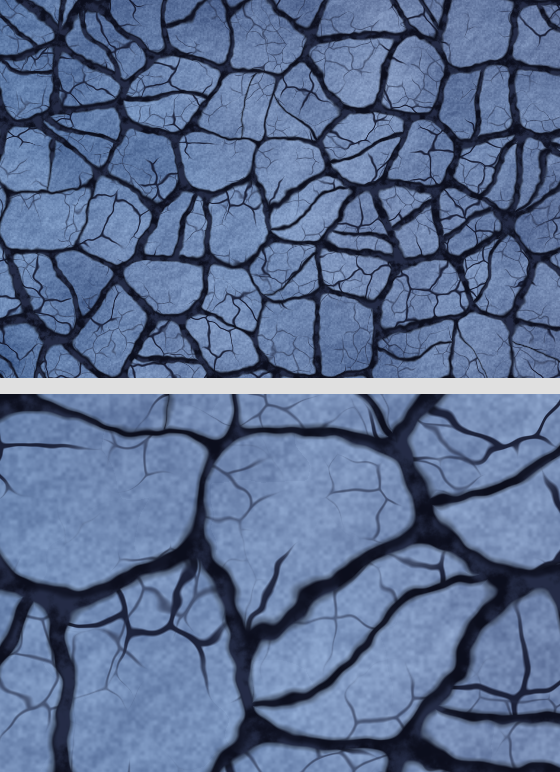
Top: the whole. Bottom: its middle third, enlarged.
This texture is drawn by a Shadertoy shader. Its source:

```glsl
const float PLATE_SCALE = 5.9;
const vec3 PIT = vec3(0.045, 0.055, 0.11);
const vec3 FLOOR_MUD = vec3(0.14, 0.17, 0.27);
const vec3 CLAY_DARK = vec3(0.30, 0.39, 0.56);
const vec3 CLAY_LIGHT = vec3(0.50, 0.60, 0.76);

float hash(vec2 p) {
    vec3 q = fract(p.xyx * 0.1031);
    q += dot(q, q.yzx + 33.33);
    return fract((q.x + q.y) * q.z);
}

vec2 hash2(vec2 p) {
    return vec2(hash(p), hash(p + vec2(47.0, 19.0)));
}

float noise(vec2 p) {
    vec2 i = floor(p), f = fract(p);
    f = f * f * (3.0 - 2.0 * f);
    return mix(mix(hash(i), hash(i + vec2(1, 0)), f.x),
               mix(hash(i + vec2(0, 1)), hash(i + vec2(1, 1)), f.x), f.y);
}

float fbm(vec2 p) {
    float sum = 0.0, gain = 0.5;
    for (int i = 0; i < 5; i++) {
        sum += gain * noise(p);
        p = mat2(1.6, 1.2, -1.2, 1.6) * p + 7.3;
        gain *= 0.5;
    }
    return sum;
}

// x: rounded distance to the cell border, y: cell id, zw: offset to the seed
vec4 voronoi(vec2 p, float jitter, float sharpness) {
    vec2 base = floor(p), nearCell = base, toSeed = vec2(8.0);
    for (int y = -1; y <= 1; y++)
    for (int x = -1; x <= 1; x++) {
        vec2 cell = base + vec2(x, y);
        vec2 r = cell + 0.5 + jitter * (hash2(cell) - 0.5) - p;
        if (dot(r, r) < dot(toSeed, toSeed)) { toSeed = r; nearCell = cell; }
    }
    float sum = 0.0;
    for (int y = -2; y <= 2; y++)
    for (int x = -2; x <= 2; x++) {
        if (x == 0 && y == 0) continue;
        vec2 cell = nearCell + vec2(x, y);
        vec2 r = cell + 0.5 + jitter * (hash2(cell) - 0.5) - p;
        sum += exp(-sharpness * dot(0.5 * (toSeed + r), normalize(r - toSeed)));
    }
    return vec4(-log(max(sum, 1e-30)) / sharpness, hash(nearCell + 5.0), toSeed);
}

vec2 wobble(vec2 p, float scale, float amount) {
    return amount * (vec2(noise(p * scale), noise(p * scale + 31.7)) - 0.5);
}

// x: distance inside the plate, negative in the gap, y: plate id
vec2 plates(vec2 p) {
    vec4 cell = voronoi(p * PLATE_SCALE, 0.88, 24.0);
    float angle = 6.2832 * fract(cell.y * 13.7);
    vec2 dir = vec2(cos(angle), sin(angle));
    float split = dot(cell.zw, dir) + 0.1 * sin(4.0 * dot(cell.zw, vec2(-dir.y, dir.x)));
    float edge = cell.x, id = cell.y;
    if (fract(cell.y * 7.31) < 0.45) {
        edge = min(edge, abs(split) + 0.012);
        id = fract(id + 0.37 * step(0.0, split));
    }
    float halfGap = mix(0.002, 0.0095, smoothstep(0.1, 0.9, noise(p * 4.5 + 3.0)));
    return vec2(edge / PLATE_SCALE - halfGap, id);
}

// Hairline cracks that taper out where the noise is low
float hairline(vec2 p, float scale, float halfWidth, float cutoff, float blur) {
    float d = voronoi(p * scale, 0.95, 60.0).x / scale;
    float presence = smoothstep(cutoff, cutoff + 0.25, noise(p * scale * 0.7 + 11.0));
    float w = halfWidth * presence;
    return presence * (1.0 - smoothstep(w - blur, w + blur, d));
}

void mainImage(out vec4 fragColor, in vec2 fragCoord) {
    vec2 p = fragCoord / iResolution.y;
    vec2 centred = fragCoord / iResolution.xy - 0.5;
    float blur = max(0.8 / iResolution.y, 0.0012);

    vec2 bent = p + wobble(p, 6.0, 0.06) + wobble(p, 22.0, 0.015) + wobble(p, 75.0, 0.005);
    vec2 plate = plates(bent);
    float above = plates(bent + vec2(-0.002, 0.007)).x;

    // Clay tone: mottling, per-plate shade, side-lit bumps and grain
    vec2 crackSpace = bent + wobble(p, 45.0, 0.012) + floor(plate.y * 64.0) * vec2(0.37, 0.23);
    float flake = voronoi(crackSpace * 12.0, 0.95, 60.0).y - 0.5;
    float bumps = fbm(p * 38.0) - fbm(p * 38.0 + vec2(-0.12, 0.22));
    float tone = 0.66 + 1.1 * (fbm(p * 5.0) - 0.5) + 0.22 * (plate.y - 0.5);
    tone += 0.16 * flake + 1.1 * bumps + 0.4 * (noise(p * 260.0) - 0.5);
    tone -= 0.75 * dot(centred, centred);
    vec3 clay = mix(CLAY_DARK, CLAY_LIGHT, tone);
    clay += vec3(0.03, 0.0, -0.015) * (centred.x + fbm(p * 3.0 + 9.0) - 0.4);

    // Fractures within each plate
    float medium = hairline(crackSpace, 12.0, 0.0023, 0.45, blur);
    float fine = hairline(crackSpace + 4.0, 23.0, 0.0013, 0.42, blur);
    clay = mix(clay, PIT * 1.5, 0.9 * medium);
    clay = mix(clay, FLOOR_MUD, 0.6 * fine);
    clay *= mix(0.62, 1.0, smoothstep(0.0, 0.005, plate.x));

    // Crumbled gap floor shaded by the plate above it
    float rubble = fbm(p * 60.0);
    vec3 gap = mix(PIT, FLOOR_MUD, smoothstep(0.25, 0.65, rubble));
    gap = mix(gap, PIT, 0.75 * smoothstep(-0.003, 0.003, above));

    vec3 color = mix(gap, clay, smoothstep(-blur, blur, plate.x));
    fragColor = vec4(clamp(color, 0.0, 1.0), 1.0);
}
```
